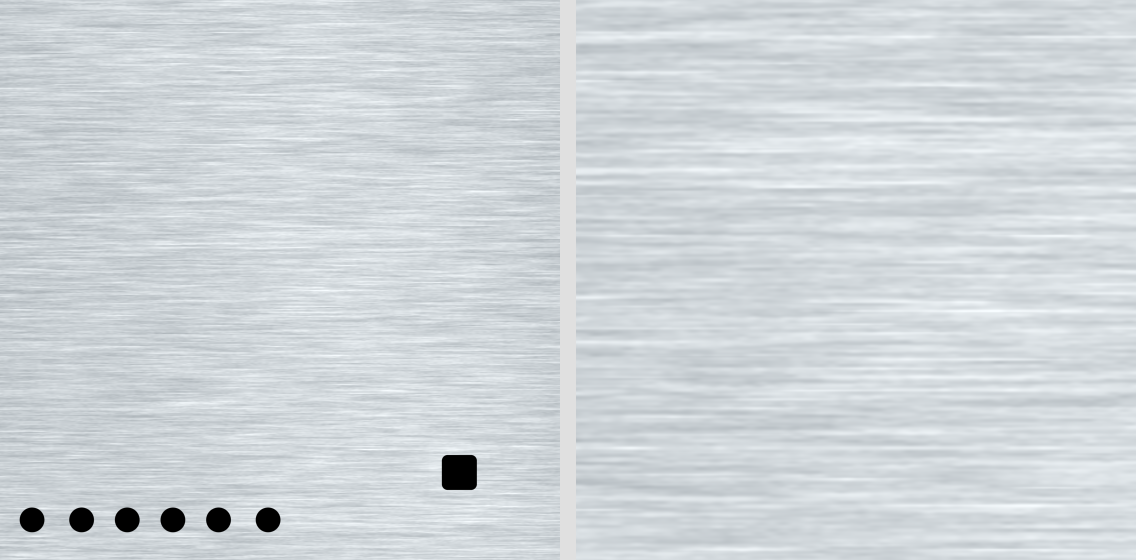
Left, the full canvas; right, a detail of the centre.
A Shadertoy shader for this texture:

```glsl
// Brushed pale steel panel with a row of round holes and one rounded square hole.
#define STEEL vec3(0.810, 0.835, 0.851)
#define HOLE_COLOR vec3(0.001)
#define STREAK_CONTRAST 0.20
#define SHEEN_STRENGTH 0.042
#define DOT_COUNT 6
#define DOT_ROW vec2(0.268, 0.0716)
#define DOT_SPACING 0.0815
#define DOT_RADIUS 0.0221
#define SQUARE_CENTER vec2(0.8203, 0.1563)
#define SQUARE_HALF 0.03125
#define HALO_HALF 0.0545

float hash(ivec2 cell) {
    uvec2 q = uvec2(cell + 4096) * uvec2(1597u, 3571u);
    uint n = (q.x ^ (q.y << 7)) * 747796405u + q.y * 277803u;
    n = (n ^ (n >> 15)) * 739981u;
    n = (n ^ (n >> 13)) * 668265u;
    return float((n ^ (n >> 16)) & 65535u) / 65535.0;
}

// One scratch row: smooth noise along x, shifted at random for each row.
float scratchRow(float x, int row, int seed) {
    x += 19.0 * hash(ivec2(seed + 700, row));
    int cell = int(floor(x));
    float t = smoothstep(0.0, 1.0, fract(x));
    ivec2 id = ivec2(cell + seed * 200, row);
    return mix(hash(id), hash(id + ivec2(1, 0)), t);
}

// Centred noise stretched along x.
float streaks(vec2 uv, vec2 frequency, int seed) {
    vec2 p = uv * frequency;
    int row = int(floor(p.y));
    float t = smoothstep(0.0, 1.0, fract(p.y));
    return mix(scratchRow(p.x, row, seed), scratchRow(p.x, row + 1, seed), t) - 0.5;
}

float boxDistance(vec2 p, float halfSize, float radius) {
    vec2 d = abs(p) - halfSize + radius;
    return length(max(d, 0.0)) + min(max(d.x, d.y), 0.0) - radius;
}

float brushedGrain(vec2 uv) {
    float grain = 0.22 * streaks(uv, vec2(5.0, 110.0), 1);
    grain += 0.36 * streaks(uv, vec2(9.0, 260.0), 2);
    grain += 0.44 * streaks(uv, vec2(17.0, 430.0), 3);
    grain += 0.30 * streaks(uv, vec2(42.0, 470.0), 4);
    grain += 0.20 * streaks(uv, vec2(150.0, 490.0), 5);
    // Sparse bright scratches
    float glint = streaks(uv, vec2(12.0, 380.0), 6) + 0.5;
    return grain + 0.45 * pow(glint, 6.0) - 0.03;
}

// Broad diagonal reflection, dimmer toward the left and right edges.
float sheen(vec2 uv) {
    float ridge = 0.76 - 0.26 * uv.y;
    float offset = (uv.x - ridge) / 0.34;
    float wide = exp(-offset * offset);
    float edge = smoothstep(0.0, 0.10, uv.x) * smoothstep(0.0, 0.10, 1.0 - uv.x);
    return wide - 0.52 + 0.25 * (edge - 0.9) - 0.25 * (uv.y - 0.5);
}

float holeDistance(vec2 uv) {
    float d = boxDistance(uv - SQUARE_CENTER, SQUARE_HALF, 0.0104);
    for (int i = 0; i < DOT_COUNT; i++) {
        float k = float(i) - 0.5 * float(DOT_COUNT - 1);
        // The end dots stand slightly further out
        float x = k * DOT_SPACING + sign(k) * 0.007 * step(2.0, abs(k));
        d = min(d, length(uv - DOT_ROW - vec2(x, 0.0)) - DOT_RADIUS);
    }
    return d;
}

void mainImage(out vec4 fragColor, in vec2 fragCoord) {
    vec2 uv = fragCoord / iResolution.xy;
    float pixel = 1.0 / iResolution.y;

    // Brushed metal
    float light = STREAK_CONTRAST * brushedGrain(uv) + SHEEN_STRENGTH * sheen(uv);
    vec3 color = STEEL + light * vec3(1.03, 1.0, 0.97);

    // Faint pale plate around the square hole
    float halo = boxDistance(uv - SQUARE_CENTER, HALO_HALF, 0.002);
    color += 0.010 * (1.0 - smoothstep(-pixel, pixel, halo));

    // Holes
    float hole = 1.0 - smoothstep(-0.7 * pixel, 0.7 * pixel, holeDistance(uv));
    color = mix(color, HOLE_COLOR, hole);
    fragColor = vec4(clamp(color, 0.0, 1.0), 1.0);
}
```
